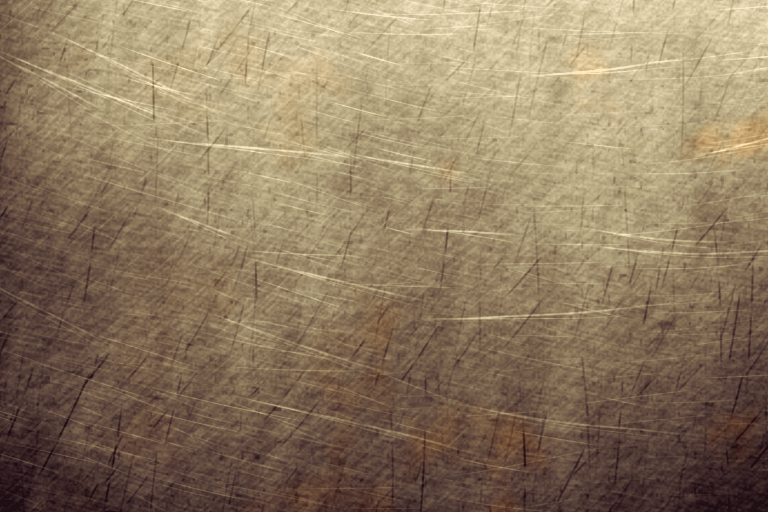
This texture is drawn by a Shadertoy shader. Its source:

```glsl
// Scratched, tarnished brass plate lit from above, with dark worn edges.

const vec3 PALETTE[8] = vec3[8](
    vec3(0.12, 0.05, 0.08), vec3(0.23, 0.15, 0.15), vec3(0.35, 0.26, 0.23),
    vec3(0.46, 0.37, 0.29), vec3(0.58, 0.50, 0.38), vec3(0.70, 0.64, 0.49),
    vec3(0.82, 0.76, 0.61), vec3(0.97, 0.92, 0.78));
const vec3  RUST_TINT     = vec3(0.07, 0.0, -0.06);
const float TONE_BOTTOM   = 0.27;
const float TONE_TOP      = 0.86;
const float STAIN_DEPTH   = 0.24;
const float GRAIN_DEPTH   = 0.09;
const float HAIR_GAIN     = 0.20;
const float GOUGE_GAIN    = 0.28;
const float GROOVE_GAIN   = 0.22;
const int   HAIR_LAYERS   = 14;
const int   GROOVE_LAYERS = 6;
const int   GOUGES        = 17;

float hash(vec2 p) {
    vec3 q = fract(p.xyx * 0.1031);
    q += dot(q, q.yzx + 33.33);
    return fract((q.x + q.y) * q.z);
}

float noise(vec2 p) {
    vec2 i = floor(p), f = fract(p);
    f = f * f * (3.0 - 2.0 * f);
    return mix(mix(hash(i), hash(i + vec2(1, 0)), f.x),
               mix(hash(i + vec2(0, 1)), hash(i + vec2(1, 1)), f.x), f.y);
}

float fbm(vec2 p) {
    float sum = 0.0, gain = 0.5;
    for (int i = 0; i < 5; i++) {
        sum += gain * noise(p);
        p = mat2(0.8, 0.6, -0.6, 0.8) * p * 2.1 + 17.3;
        gain *= 0.5;
    }
    return sum;
}

// Coordinates along and across a direction
vec2 turn(vec2 p, float angle) {
    float c = cos(angle), s = sin(angle);
    return vec2(c * p.x + s * p.y, c * p.y - s * p.x);
}

// Line coverage that fades, rather than breaks up, below one pixel
float stroke(float dist, float width) {
    float r = max(width, 0.8 / iResolution.y);
    return width / r * (1.0 - smoothstep(0.0, 1.5 * r, abs(dist)));
}

// One tapered, slightly bent scratch per stretched cell
float scratches(vec2 p, float angle, vec2 cell, float width, float seed) {
    vec2 q = turn(p, angle) / cell;
    q.x += 7.0 * hash(vec2(floor(q.y), seed));
    vec2 id = floor(q) + seed * 13.7, f = fract(q) - 0.5;
    float a = hash(id), b = hash(id + 41.3), c = hash(id + 87.9);
    float path = (a - 0.5) * 0.4 + (b - 0.5) * 0.7 * f.x + (c - 0.5) * f.x * f.x;
    float reach = mix(0.15, 0.48, b);
    float taper = 1.0 - smoothstep(0.4 * reach, reach, abs(f.x));
    return stroke((f.y - path) * cell.y, width) * taper * c * (0.3 + 0.7 * a);
}

// Long bright curves, each with a fainter strand splitting off
float gouges(vec2 p) {
    float sum = 0.0;
    for (int i = 0; i < GOUGES; i++) {
        vec2 k = vec2(float(i) * 3.7 + 5.0, 11.0);
        float a = hash(k), b = hash(k + 23.1), c = hash(k + 57.7), e = hash(k + 91.4);
        vec2 start = vec2(1.5 * (float(i) + a) / float(GOUGES), 0.1 + 0.85 * b);
        float angle = mix(-0.38, 0.02, start.x / 1.5) + (c - 0.5) * 0.45;
        float reach = mix(0.12, 0.42, e * e);
        vec2 q = turn(p - start, angle);
        float s = q.x / reach;
        float d = q.y - (a - 0.5) * 0.35 * q.x * q.x - 0.003 * (noise(vec2(q.x * 9.0, k.x)) - 0.5);
        float taper = 1.0 - smoothstep(0.2, 1.0, abs(s));
        float line = stroke(d, 0.0024) + 0.6 * stroke(d + 0.006 + 0.012 * s, 0.0015);
        sum += line * taper * mix(0.5, 1.0, c) * (0.6 + 0.6 * noise(vec2(q.x * 45.0, k.x)));
    }
    return sum;
}

void mainImage(out vec4 fragColor, in vec2 fragCoord) {
    vec2 uv = fragCoord / iResolution.xy;
    vec2 p = fragCoord / iResolution.y;
    vec2 bent = p + 0.03 * vec2(noise(p * 2.3), noise(p * 2.3 + 9.0));

    // Light falloff and worn edges
    float tone = mix(TONE_BOTTOM, TONE_TOP, pow(uv.y, 0.8));
    tone *= 1.0 - 0.5 * exp(-uv.x * 7.5);
    tone *= 1.0 - 0.35 * smoothstep(0.72, 1.0, uv.x) * (1.0 - uv.y);

    // Stains, smeared streaks and brushed grain
    float stain = fbm(p * 4.0 + 3.0);
    tone += STAIN_DEPTH * (stain - 0.48);
    tone += 0.12 * (fbm(turn(bent, 1.4) * vec2(5.0, 26.0)) - 0.5);
    float grain = noise(turn(bent, 0.7) * vec2(35.0, 190.0))
                + noise(turn(bent, -0.2) * vec2(30.0, 210.0))
                + noise(p * 230.0) - 1.5;
    tone += GRAIN_DEPTH * grain;

    // Fine bright hairs fanning from steep at left to level at right
    float hairs = 0.0;
    for (int i = 0; i < HAIR_LAYERS; i++) {
        float k = float(i), t = k / float(HAIR_LAYERS - 1);
        float angle = mix(-0.52, 0.14, t) + (hash(vec2(k, 2.0)) - 0.5) * 0.2;
        vec2 cell = mix(vec2(0.16, 0.018), vec2(0.5, 0.05), hash(vec2(k, 6.0)));
        float zone = exp(-5.0 * (uv.x - t) * (uv.x - t));
        float patches = smoothstep(0.25, 0.7, noise(p * 3.0 + k * 7.1));
        hairs += scratches(bent, angle, cell, 0.0016, k + 1.0) * zone * patches;
    }
    hairs += 0.5 * scratches(bent, 0.72, vec2(0.2, 0.014), 0.0013, 31.0) * (1.0 - 0.6 * uv.x);
    tone += HAIR_GAIN * hairs + GOUGE_GAIN * min(gouges(bent), 1.2);

    // Dark, mostly upright grooves and small pits
    float grooves = 0.0;
    for (int i = 0; i < GROOVE_LAYERS; i++) {
        float k = float(i);
        float angle = i < 4 ? 1.28 + 0.09 * k : 0.15 + 0.18 * k;
        vec2 cell = mix(vec2(0.14, 0.035), vec2(0.42, 0.1), hash(vec2(k, 15.0)));
        float broken = smoothstep(0.25, 0.6, noise(p * vec2(40.0, 28.0) + k));
        grooves += scratches(bent, angle, cell, 0.0025, k + 51.0) * broken;
    }
    float pits = smoothstep(0.8, 0.95, noise(p * 95.0)) * stain;
    tone -= GROOVE_GAIN * grooves + 0.15 * pits;

    // Tone to metal colour
    vec3 color = PALETTE[0];
    for (int i = 1; i < 8; i++) {
        float low = PALETTE[i - 1].r, high = PALETTE[i].r;
        color = mix(color, PALETTE[i], clamp((tone - low) / (high - low), 0.0, 1.0));
    }
    color += RUST_TINT * smoothstep(0.55, 0.8, fbm(p * 7.0 + 31.0)) * uv.x;
    fragColor = vec4(clamp(color, 0.0, 1.0), 1.0);
}
```
